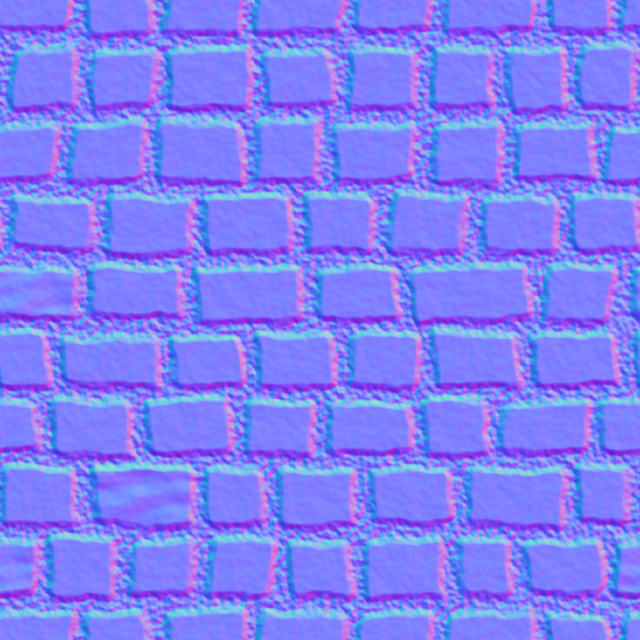
Write a WebGL 1 fragment shader that draws this texture map.

```glsl
precision highp float;
// Tileable normal map of worn cobblestones: nine staggered courses set in rough mortar.

#define ROWS 9.0            // courses down the tile
#define STONES 7.0          // usual stones per course
#define JOINT_JITTER 0.30   // random shift of upright joints, in stones
#define INSET 0.0085        // smallest joint half width
#define CORNER 0.013        // corner radius of a stone
#define BEVEL 0.015         // width of the sloped rim
#define STONE_HEIGHT 0.0076 // rise of a stone above the mortar
#define RUBBLE 0.0040       // mortar roughness
#define GRAIN 0.0010        // stone surface roughness
#define WORN_SHARE 0.09     // share of heavily weathered stones
#define SAMPLE_STEP 0.0016  // distance between slope samples
#define TAU 6.2831853

uniform vec2 u_resolution;

float hash(vec2 p) {
  vec3 q = fract(vec3(p.xyx) * vec3(0.1031, 0.1030, 0.0973));
  q += dot(q, q.yzx + 33.33);
  return fract((q.x + q.y) * q.z);
}

// Gradient noise that repeats after 'period' lattice cells.
float cornerSlope(vec2 cell, vec2 offset, vec2 period) {
  float angle = TAU * hash(mod(cell, period) + period * 1.7);
  return dot(vec2(cos(angle), sin(angle)), offset);
}

float noise(vec2 p, vec2 period) {
  p *= period;
  vec2 i = floor(p), f = p - i;
  vec2 w = f * f * f * (f * (f * 6.0 - 15.0) + 10.0);
  vec2 e = vec2(1.0, 0.0);
  return mix(
    mix(cornerSlope(i, f, period), cornerSlope(i + e, f - e, period), w.x),
    mix(cornerSlope(i + e.yx, f - e.yx, period), cornerSlope(i + 1.0, f - 1.0, period), w.x),
    w.y);
}

float roundBox(vec2 p, vec2 halfSize, float radius) {
  vec2 q = abs(p) - halfSize + radius;
  return length(max(q, 0.0)) + min(max(q.x, q.y), 0.0) - radius;
}

// Upright joint k of a course, in stone units.
float joint(float k, float course, float count) {
  return k + JOINT_JITTER * (hash(vec2(mod(k, count) + 3.0, course + 41.0)) - 0.5);
}

// x: signed distance to the stone outline, y: 1 when the stone is weathered.
vec2 stone(vec2 p) {
  // Courses counted from the top, with heights that vary slowly
  float v = (1.0 - p.y) * ROWS - 0.57;
  v -= 0.09 * sin(TAU * v / ROWS);
  float course = mod(floor(v), ROWS);

  // A few courses hold one stone more or fewer
  float count = STONES;
  if (abs(course - 3.5) > 3.4 && course < 7.5) count += 1.0;
  if (abs(course - 3.0) < 0.5) count -= 1.0;

  // Stagger the course and find the joints on both sides
  float stagger = 0.39 + course * 5.0 / ROWS + 0.36 * cos(TAU * course / ROWS - 4.05);
  float x = p.x * count - stagger;
  float k = floor(x);
  if (x < joint(k, course, count)) k -= 1.0;
  else if (x > joint(k + 1.0, course, count)) k += 1.0;
  float left = joint(k, course, count), right = joint(k + 1.0, course, count);
  vec2 id = vec2(mod(k, count) * 7.0 + 1.0, course * 5.0 + 2.0);

  // Local position and cell size in canvas units
  vec2 q = vec2((x - 0.5 * (left + right)) / count, (0.5 - fract(v)) / ROWS);
  vec2 cell = 0.5 * vec2((right - left) / count, 1.0 / ROWS);
  float guard = roundBox(q, cell - 0.005, CORNER);

  // Uneven size, place and skew for each stone
  vec2 vary = vec2(hash(id + 11.0), hash(id + 23.0));
  vec2 inset = INSET + 0.006 * vary * vary;
  q += 0.005 * (vec2(hash(id + 37.0), hash(id + 53.0)) - 0.5);
  q += q.yx * vec2(0.24, 0.10) * (vec2(hash(id + 67.0), hash(id + 79.0)) - 0.5);
  float d = max(roundBox(q, cell - inset, CORNER), guard);
  return vec2(d, step(1.0 - WORN_SHARE, hash(id + 97.0)));
}

float height(vec2 p) {
  // Wavy, chipped outlines
  vec2 bend = vec2(noise(p, vec2(13.0)), noise(p, vec2(15.0, 14.0)));
  vec2 chip = vec2(noise(p, vec2(47.0)), noise(p, vec2(51.0)));
  vec2 s = stone(p + 0.009 * bend + 0.0035 * chip);
  float top = smoothstep(0.35 * BEVEL, -0.65 * BEVEL, s.x);

  float fine = noise(p, vec2(92.0));
  float rubble = RUBBLE * (fine + 0.3 * noise(p, vec2(155.0)) + 0.6 * noise(p, vec2(38.0)));
  float grain = GRAIN * (noise(p, vec2(34.0)) + 0.55 * fine);
  float ridges = s.y * 0.006 * noise(p + 0.01 * bend, vec2(16.0, 36.0));
  return STONE_HEIGHT * top + mix(rubble, grain + ridges, top);
}

void main() {
  vec2 p = gl_FragCoord.xy / u_resolution;
  vec2 e = vec2(SAMPLE_STEP, 0.0);
  vec2 slope = vec2(height(p + e) - height(p - e), height(p + e.yx) - height(p - e.yx)) / (2.0 * SAMPLE_STEP);
  vec3 normal = normalize(vec3(-slope, 1.0));
  gl_FragColor = vec4(normal * 0.5 + 0.5, 1.0);
}
```
